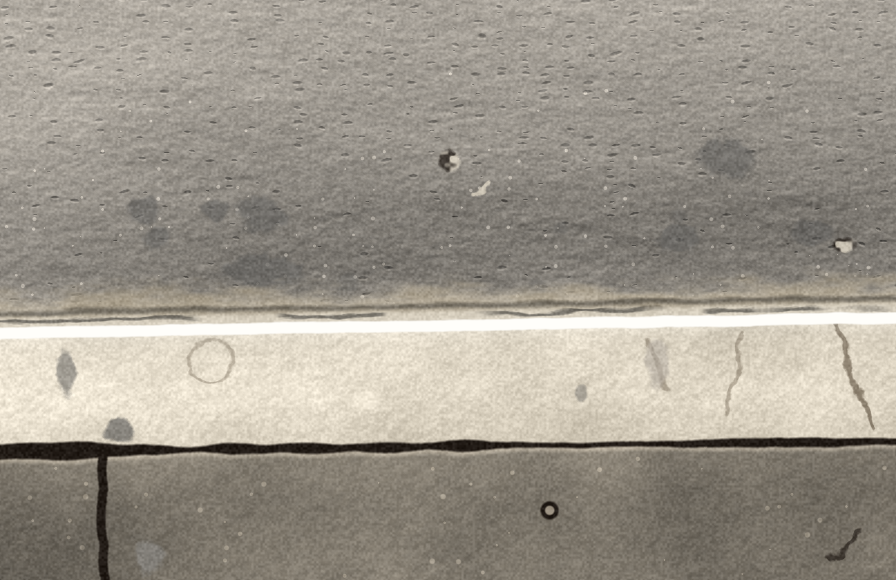
This texture is drawn by a WebGL 1 fragment shader. Its source:

```glsl
precision highp float;
// Weathered stone step: pitted grey tread, sunlit ledge, pale riser, dark joints and lower slabs.
uniform vec2 u_resolution;

#define ASPECT 1.542
#define LEDGE vec2(0.017, 0.426)
#define JOINT vec2(0.011, 0.222)
#define JOINT_X 0.177
#define RELIEF 0.5
#define GRAIN 0.1
#define SHADOW vec3(0.13, 0.105, 0.085)
#define PALE vec3(0.87, 0.835, 0.765)
#define LICHEN vec3(0.39, 0.385, 0.375)

float hash(vec2 p) {
  vec3 q = fract(p.xyx * 0.1031);
  q += dot(q, q.yzx + 33.33);
  return fract((q.x + q.y) * q.z);
}
float noise(vec2 p) {
  vec2 i = floor(p), f = fract(p);
  f = f * f * (3.0 - 2.0 * f);
  return mix(mix(hash(i), hash(i + vec2(1, 0)), f.x),
             mix(hash(i + vec2(0, 1)), hash(i + vec2(1, 1)), f.x), f.y);
}
// Layered noise centred on zero
float fbm(vec2 p) {
  float sum = -0.48, amp = 0.5;
  for (int i = 0; i < 5; i++) {
    sum += amp * noise(p);
    p = p * 2.03 + 17.3;
    amp *= 0.5;
  }
  return sum;
}
// Slope of a noise surface lit from above left
float relief(vec2 p, vec2 freq) {
  return RELIEF * (fbm(p * freq) - fbm((p + vec2(-0.002, 0.004)) * freq));
}
// Random dots, one per grid cell: x is the dot, y its lit lower rim
vec2 dots(vec2 p, vec2 freq, float density) {
  vec2 g = p * freq, id = floor(g);
  vec2 d = fract(g) - 0.3 - 0.4 * vec2(hash(id + 3.1), hash(id + 8.7));
  float r = 0.08 + 0.2 * hash(id + 5.3);
  return step(hash(id + 41.0), density) * smoothstep(r, r * 0.5,
    vec2(length(d), length(d + vec2(0, r))));
}
// Ragged elliptical stain
float blot(vec2 p, float x, float y, float rx, float ry) {
  float d = length((p - vec2(x, y)) / vec2(rx, ry)) + 0.9 * fbm(p * 45.0);
  return smoothstep(1.1, 0.7, d);
}
// Wandering crack between two points
float crack(vec2 p, vec2 a, vec2 b, float w) {
  p += 0.035 * vec2(fbm(p * 22.0), fbm(p * 22.0 + 9.0)) - a;
  b -= a;
  float d = length(p - b * clamp(dot(p, b) / dot(b, b), 0.0, 1.0));
  return smoothstep(w, w * 0.3, d);
}

vec3 tread(vec2 p, float e) {
  float worn = smoothstep(0.55, 0.95, p.y);
  float shade = mix(0.475, 0.635, smoothstep(0.48, 1.0, p.y + 0.07 * (0.7 - p.x)));
  shade += 0.05 * smoothstep(0.5, 0.0, p.x) + 0.12 * fbm(p * vec2(3, 8));
  shade += 0.5 * relief(p, vec2(14, 42)) + 0.35 * relief(p, vec2(70, 110));
  vec2 pits = dots(p + 0.008 * noise(p * 40.0), vec2(26, 75), 0.12 + 0.33 * worn);
  shade += 0.07 * pits.y - 0.17 * pits.x;
  shade += 0.18 * dots(p, vec2(60), 0.1 - 0.1 * worn).x;
  vec3 col = shade * vec3(1.025, 0.99, 0.935);
  // Lichen scatter and larger colonies
  float l = 0.6 * dots(p + 0.01 * fbm(p * 30.0), vec2(9), 0.2).x * smoothstep(0.72, 0.6, p.y);
  l = max(l, blot(p, 0.248, 0.638, 0.026, 0.028));
  l = max(l, blot(p, 0.452, 0.629, 0.05, 0.03));
  l = max(l, blot(p, 0.369, 0.639, 0.024, 0.022));
  l = max(l, blot(p, 0.271, 0.586, 0.024, 0.022));
  l = max(l, blot(p, 0.455, 0.532, 0.08, 0.032));
  l = max(l, blot(p, 1.165, 0.59, 0.034, 0.026));
  l = max(l, blot(p, 1.25, 0.725, 0.05, 0.036));
  l = max(l, blot(p, 1.405, 0.6, 0.04, 0.022));
  col = mix(col, LICHEN + 0.12 * fbm(p * 80.0), 0.6 * l);
  // Debris
  float bits = max(blot(p, 0.775, 0.722, 0.021, 0.021), blot(p, 1.455, 0.578, 0.022, 0.015));
  col = mix(col, mix(SHADOW, PALE, smoothstep(0.35, 0.75, noise(p * 95.0))), 0.75 * bits);
  col = mix(col, PALE, 0.8 * crack(p, vec2(0.815, 0.672), vec2(0.845, 0.68), 0.006));
  // Dust gathered against the ledge
  float n = fbm(p * vec2(14, 50));
  float dust = smoothstep(0.085, 0.035, e + 0.06 * n);
  col = mix(col, vec3(0.74, 0.695, 0.61) + 0.3 * n + 0.4 * relief(p, vec2(50)), 0.85 * dust);
  float seam = smoothstep(0.009, 0.0, abs(e - 0.034 + 0.012 * n));
  col *= 1.0 - 0.38 * seam * smoothstep(0.15, 0.4, noise(p * vec2(7, 3)));
  col = mix(col, PALE, 0.75 * smoothstep(0.029, 0.02, e));
  float chips = smoothstep(0.006, 0.001, abs(e - 0.019 + 0.02 * n));
  return col * (1.0 - 0.5 * chips * smoothstep(0.5, 0.68, noise(p * vec2(16, 5))));
}

vec3 riser(vec2 p, float e) {
  vec3 col = PALE + 0.2 * fbm(p * 7.0) + 0.03 * smoothstep(0.9, 0.1, p.x);
  col += 0.45 * relief(p, vec2(22, 28)) + 0.25 * relief(p, vec2(90));
  col -= 0.06 * smoothstep(-0.11, -0.2, e);
  float c = crack(p, vec2(1.44, 0.435), vec2(1.5, 0.255), 0.006);
  c = max(c, 0.6 * crack(p, vec2(1.285, 0.42), vec2(1.25, 0.29), 0.005));
  c = max(c, 0.7 * crack(p, vec2(1.115, 0.41), vec2(1.15, 0.325), 0.008));
  float flake = length((p - vec2(0.365, 0.378)) / 0.04) + 0.8 * fbm(p * 25.0);
  c = max(c, 0.5 * smoothstep(0.12, 0.02, abs(flake - 0.9)));
  col = mix(col, vec3(0.42, 0.37, 0.3), 0.7 * c);
  col = mix(col, vec3(0.7, 0.67, 0.63), 0.6 * blot(p, 1.132, 0.378, 0.022, 0.046));
  float stain = blot(p, 0.207, 0.259, 0.027, 0.021);
  stain = max(stain, 0.8 * blot(p, 0.114, 0.355, 0.017, 0.045));
  stain = max(stain, 0.6 * blot(p, 1.0, 0.32, 0.013, 0.018));
  col = mix(col, LICHEN, 0.7 * stain);
  return mix(col, PALE + 0.09, 0.8 * blot(p, 0.629, 0.31, 0.026, 0.018));
}

vec3 slab(vec2 p, float depth) {
  float shade = 0.435 + 0.28 * fbm(p * 4.0 + 6.0) + 0.05 * smoothstep(0.1, 0.0, depth);
  shade += 0.28 * relief(p, vec2(60)) + 0.14 * dots(p, vec2(45), 0.08).x;
  shade += 0.16 * smoothstep(0.012, 0.003, depth);
  vec3 col = shade * vec3(1.04, 0.985, 0.89);
  col = mix(col, LICHEN + 0.17, 0.55 * blot(p, 0.257, 0.04, 0.029, 0.033));
  col = mix(col, SHADOW, 0.65 * crack(p, vec2(1.43, 0.04), vec2(1.48, 0.09), 0.006));
  // Metal pin in its hole
  float d = length(p - vec2(0.946, 0.12));
  col = mix(col, SHADOW, smoothstep(0.018, 0.013, d));
  return mix(col, vec3(0.6, 0.56, 0.5), smoothstep(0.01, 0.006, d));
}

void main() {
  vec2 p = gl_FragCoord.xy / u_resolution * vec2(ASPECT, 1);
  float aa = 1.0 / u_resolution.y, wob = fbm(p * vec2(18, 6));
  float e = p.y - LEDGE.y - LEDGE.x * p.x;
  float j = p.y - JOINT.y - JOINT.x * p.x + 0.008 * wob;
  vec3 col = mix(riser(p, e), tread(p, e), smoothstep(-aa, aa, e));
  // Sunlit ledge with a soft glow
  float lit = smoothstep(0.0125, 0.0075, abs(e + 0.006 * wob));
  col = mix(col, vec3(1, 0.995, 0.98), max(lit, 0.25 * exp(-abs(e) * 55.0)));
  // Lower slabs and open joints
  float gap = mix(0.013, 0.0055, smoothstep(0.08, 0.32, p.x));
  gap = max(gap + 0.01 * noise(p * vec2(15, 2)) - 0.005, 0.0035);
  float below = smoothstep(aa, -aa, j);
  col = mix(col, slab(p, -j - gap), below);
  col = mix(col, SHADOW, smoothstep(gap + 0.002 + aa, gap - 0.002, abs(j)));
  float v = abs(p.x - JOINT_X + 0.014 * fbm(p.yy * 18.0));
  col = mix(col, SHADOW, below * smoothstep(0.0085 + aa, 0.0055, v));
  col += GRAIN * (noise(p * 260.0) - 0.5) * (1.0 - lit);
  gl_FragColor = vec4(clamp(col, 0.0, 1.0), 1);
}
```
